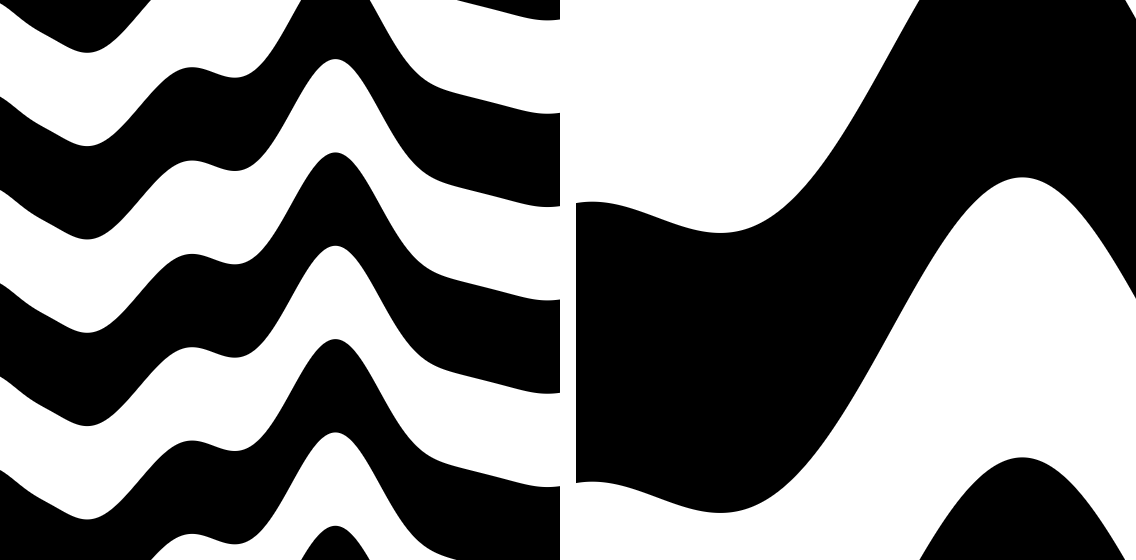
Left: the whole. Right: its middle third, enlarged.
Write a Shadertoy shader that draws this pattern.

```glsl
// Stacked black and white bands that share one wavy mountain profile.

const vec3 INK = vec3(0.0);
const vec3 PAPER = vec3(1.0);
const float BANDS_DOWN = 3.0;   // black and white pairs per canvas height
const float BASE_HEIGHT = 0.6484;

// Smooth hill (or valley, for negative height) at a given centre.
float swell(float x, float centre, float width, float height) {
    float t = (x - centre) / width;
    return height * exp(-0.5 * t * t);
}

// Height of the shared band edge along the canvas.
float profile(float x) {
    float h = BASE_HEIGHT;
    // main peak, its shoulder hill and the deep left valley
    h += swell(x, 0.599, 0.0809, 0.246);
    h += swell(x, 0.336, 0.0608, 0.065);
    h += swell(x, 0.158, 0.0650, -0.0768);
    // gentle slopes toward both sides
    h += swell(x, -0.020, 0.0326, 0.021);
    h += swell(x, 0.0586, 0.0286, -0.008);
    h += swell(x, 0.807, 0.0520, 0.0117);
    h += swell(x, 0.977, 0.0520, -0.0182);
    return h;
}

// Antialiased square wave: 0 in the first half of each period, 1 in the second.
float band(float phase) {
    float ramp = abs(fract(phase + 0.25) - 0.5) - 0.25;
    float pixel = length(vec2(dFdx(phase), dFdy(phase)));
    return clamp(ramp / pixel + 0.5, 0.0, 1.0);
}

void mainImage(out vec4 fragColor, in vec2 fragCoord) {
    vec2 uv = fragCoord / iResolution.y;
    float phase = (uv.y - profile(uv.x)) * BANDS_DOWN;
    fragColor = vec4(mix(INK, PAPER, band(phase)), 1.0);
}
```
